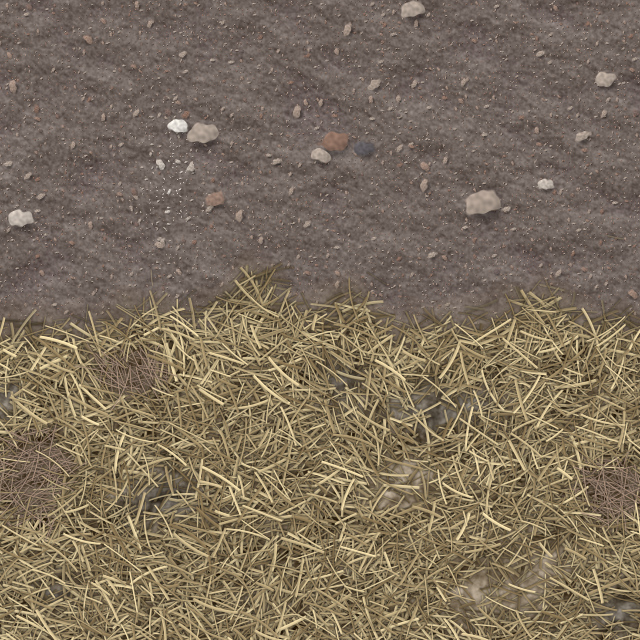
Write a Shadertoy shader that draws this texture.

```glsl
// Ground seen from above: damp stony soil on the upper half, loose straw over mud below.
// Soil is relief-lit gradient noise with pebbles in grids of several scales;
// straw is a stack of rotated grids, each cell holding one bent, shaded strand.

float hash(vec2 p) {
  vec3 q = fract(p.xyx * .1031);
  q += dot(q, q.yzx + 33.33);
  return fract((q.x + q.y) * q.z);
}

mat2 rotation(float a) { return mat2(cos(a), sin(a), -sin(a), cos(a)); }

float corner(vec2 cell, vec2 d) {
  float a = 6.2832 * hash(cell);
  return dot(vec2(cos(a), sin(a)), d);
}

float noise(vec2 p) {
  vec2 i = floor(p), f = p - i, e = vec2(1, 0);
  vec2 u = f * f * (3. - 2. * f);
  return mix(mix(corner(i, f), corner(i + e, f - e), u.x),
    mix(corner(i + e.yx, f - e.yx), corner(i + 1., f - 1.), u.x), u.y);
}

float fbm(vec2 p) {
  float sum = 0., amp = 1.;
  for (int i = 0; i < 5; i++) {
    sum += amp * noise(p);
    p = rotation(.6) * p * 2.03 + 7.1;
    amp *= .52;
  }
  return sum;
}

// Soft blob: centre in xy, radii in zw
float spot(vec2 p, vec4 s) {
  vec2 d = (p - s.xy) / s.zw;
  return exp(-dot(d, d));
}

// Upper limit of the straw
float strawEdge(float x) {
  vec2 p = vec2(x, 0);
  return .49 + .075 * spot(p, vec4(.4, 0, .07, 1)) + .045 * spot(p, vec4(.55, 0, .05, 1))
    + .05 * spot(p, vec4(.84, 0, .07, 1)) + .03 * spot(p, vec4(.24, 0, .05, 1))
    + .02 * noise(vec2(x * 14., 3));
}

// x: bare grey mud, y: pale dry mud, z: thin reddish twigs
vec3 patches(vec2 p) {
  p += .04 * vec2(noise(p * 17.), noise(p * 17. + 40.));
  float grey = spot(p, vec4(.69, .36, .1, .045)) + spot(p, vec4(.53, .41, .03, .04))
    + spot(p, vec4(.25, .22, .07, .05)) + spot(p, vec4(.085, .08, .03, .03))
    + spot(p, vec4(.01, .37, .03, .03)) + spot(p, vec4(.97, .05, .04, .04));
  float pale = spot(p, vec4(.63, .24, .06, .04)) + spot(p, vec4(.82, .1, .075, .06))
    + spot(p, vec4(.73, .06, .035, .035));
  float twigs = spot(p, vec4(.04, .25, .06, .07)) + spot(p, vec4(.2, .42, .06, .035))
    + spot(p, vec4(.96, .23, .07, .04));
  return min(vec3(grey, pale, twigs), 1.);
}

vec3 stoneTone(float t) {
  vec3 c = mix(vec3(.34, .35, .38), vec3(.57, .45, .39), smoothstep(0., .33, t));
  c = mix(c, vec3(.7, .64, .59), smoothstep(.33, .66, t));
  return mix(c, vec3(.9, .88, .85), smoothstep(.66, 1., t));
}

void addStone(inout vec3 col, vec2 d, float r, float tone, float seed, float px) {
  vec2 n = d / r;
  if (dot(n, n) > 6.) return;
  col *= .7 + .3 * smoothstep(.6, 1.3, length(n - vec2(.2, -.3)));
  vec2 e = rotation(6.28 * seed) * n * vec2(.85, 1.15 + .5 * seed);
  float shape = length(e) + .45 * noise(n * 1.4 + seed * 91.);
  float light = .95 + .14 * dot(n, vec2(-.5, .8)) + .2 * noise(n * 3. + seed * 37.);
  float aa = min(1.2 * px / r, .6);
  col = mix(col, stoneTone(tone) * light, 1. - smoothstep(1. - aa, 1. + aa, shape));
}

vec3 soil(vec2 p, float px) {
  vec2 s = rotation(.6) * p * vec2(9, 13);
  float h = fbm(s), relief = h - fbm(s + vec2(-.03, .04));
  vec3 col = vec3(.435, .388, .368) + vec3(.015, .018, .01) * h + .5 * relief;
  col += .09 * noise(p * 150.) + .07 * noise(p * 290.);
  // Pebbles from fine to coarse, with a pale cluster
  float cluster = spot(p, vec4(.265, .71, .05, .09));
  for (int i = 0; i < 5; i++) {
    float k = float(i), n = 190. * pow(.6, k);
    vec2 g = p * n + k * 5.3, id = floor(g);
    float t = hash(id + 71.);
    if (hash(id + 17.) > .3 - .055 * k + .15 * cluster * step(.5, k)) continue;
    vec2 c = .3 + .4 * vec2(hash(id + 31.), hash(id + 53.));
    float tone = mix(.15 + .5 * t, .9, cluster * step(.4, t));
    addStone(col, (g - id - c) / n, (.12 + .15 * t * t) / n, tone, t, px);
  }
  // Large stones: position, radius, tone
  vec4 big[11] = vec4[11](
    vec4(.28, .803, .014, 1), vec4(.315, .792, .021, .65), vec4(.523, .779, .02, .36),
    vec4(.503, .757, .014, .7), vec4(.569, .768, .014, .1), vec4(.755, .684, .025, .6),
    vec4(.945, .876, .015, .7), vec4(.033, .659, .017, .8), vec4(.337, .689, .014, .45),
    vec4(.645, .986, .017, .7), vec4(.854, .712, .011, .8));
  for (int i = 0; i < 11; i++)
    addStone(col, p - big[i].xy, big[i].z, big[i].w, .43 + .12 * hash(vec2(i, 9)), px);
  return col;
}

void addStraw(inout vec3 col, vec2 p, float px) {
  vec2 cell = vec2(.08, .017);
  for (int i = 0; i < 90; i++) {
    float k = float(i / 3);
    mat2 turn = rotation(k * 2.4);
    vec2 q = turn * p + k * .37, id = floor(q / cell) + vec2(0, i % 3 - 1), key = id + k * 13.1;
    vec4 r = vec4(hash(key), hash(key + 50.), hash(key + 90.), hash(key + 140.));
    float halfLen = .012 + .025 * r.x;
    vec2 c = (id + .5) * cell + (r.yz - .5) * vec2(.08 - 2. * halfLen, .017), d = q - c;
    d.y -= (r.w - .5) * .55 * d.x + (r.y - .5) * 9. * d.x * d.x;
    if (abs(d.y) > .007 || abs(d.x) > halfLen + .003) continue;
    vec2 root = (c - k * .37) * turn;
    vec3 ground = patches(root);
    float edge = strawEdge(root.x);
    float cover = 1. - smoothstep(edge - .04, edge + .025, root.y);
    // Strands lean towards a local direction
    float lean = .68 + .32 * cos(4.8 * k + 5. * noise(root * 6.));
    float bare = 1. - .85 * max(ground.x, ground.y);
    if (hash(key + 200.) > cover * lean * bare) continue;
    float twig = step(.4, ground.z * (.6 + r.z));
    float w = mix(.0009 + .0014 * r.z * r.z, .0007, twig);
    float along = 1. - smoothstep(halfLen - px, halfLen + px, abs(d.x));
    float mask = along * (1. - smoothstep(w - .6 * px, w + .8 * px, abs(d.y)));
    float gap = d.y / (w + .0016);
    col *= 1. - (.27 - .14 * twig) * along * exp(-gap * gap);
    vec3 tint = mix(vec3(.51, .43, .3), vec3(.93, .85, .66), hash(key + 260.));
    tint = mix(tint, vec3(.62, .52, .46), .85 * twig);
    tint *= mix(.68, 1.06, k / 29.) * (1. + .13 * clamp(d.y / w, -1., 1.));
    col = mix(col, tint, mask * mix(.4, .95, smoothstep(0., .7, cover)));
  }
}

void mainImage(out vec4 fragColor, in vec2 fragCoord) {
  vec2 p = fragCoord / iResolution.xy;
  float px = 1. / iResolution.y;
  vec3 col = soil(p, px), ground = patches(p);
  // Mud bed with a dusty fade into the soil
  float edge = strawEdge(p.x) + .03 * noise(p * 25.);
  float lumps = fbm(p * 16.) - fbm(p * 16. + vec2(-.07, .1));
  vec3 mud = mix(vec3(.36, .3, .22), vec3(.41, .38, .34), ground.x);
  mud = mix(mud, vec3(.57, .51, .43), ground.y) + .6 * lumps + .05 * noise(p * 150.);
  col = mix(col, vec3(.47, .41, .33), .4 - .4 * smoothstep(edge, edge + .05, p.y));
  col = mix(col, mud, 1. - smoothstep(edge - .07, edge + .01, p.y));
  if (p.y < .66) addStraw(col, p, px);
  fragColor = vec4(clamp(col, 0., 1.), 1);
}
```
